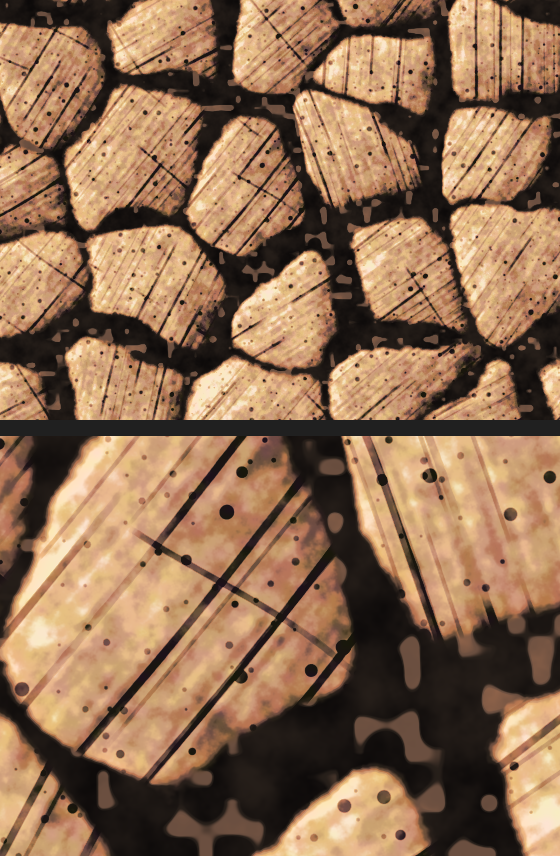
Top, the full canvas; bottom, a detail of the centre.
Reproduce this texture procedurally as a Shadertoy shader.

```glsl
// Packed amber mineral grains with dark gaps, lit rims, scratches and pits.

float hash(vec2 p) {
    vec3 q = fract(p.xyx * vec3(0.1031, 0.1030, 0.0973));
    q += dot(q, q.yzx + 33.33);
    return fract((q.x + q.y) * q.z);
}

vec2 hash2(vec2 p) {
    return vec2(hash(p + 17.3), hash(p + 71.9));
}

float noise(vec2 p) {
    vec2 i = floor(p), f = fract(p);
    f = f * f * (3.0 - 2.0 * f);
    return mix(mix(hash(i), hash(i + vec2(1, 0)), f.x),
               mix(hash(i + vec2(0, 1)), hash(i + vec2(1, 1)), f.x), f.y);
}

float fbm(vec2 p) {
    float sum = 0.0, amp = 0.5;
    for (int i = 0; i < 4; i++) {
        sum += amp * noise(p);
        p = mat2(1.6, 1.2, -1.2, 1.6) * p + 5.7;
        amp *= 0.5;
    }
    return sum / 0.9375;
}

vec2 seedPoint(vec2 cell) {
    return cell + 0.08 + 0.84 * hash2(cell);
}

// Rounded distance to the cell border (x) and direction to it (yz).
vec3 grainBorder(vec2 p, out vec2 id, out vec2 center) {
    vec2 base = floor(p);
    float best = 1e3;
    for (int y = -1; y <= 1; y++)
    for (int x = -1; x <= 1; x++) {
        vec2 cell = base + vec2(x, y), s = seedPoint(cell);
        float d = distance(p, s);
        if (d < best) { best = d; id = cell; center = s; }
    }
    float total = 0.0;
    vec2 dir = vec2(0);
    for (int y = -2; y <= 2; y++)
    for (int x = -2; x <= 2; x++) {
        if (x == 0 && y == 0) continue;
        vec2 s = seedPoint(id + vec2(x, y));
        vec2 n = normalize(s - center);
        float w = exp(-26.0 * dot(0.5 * (s + center) - p, n));
        total += w;
        dir += w * n;
    }
    return vec3(-log(total) / 26.0, dir / total);
}

// Sparse, broken, nearly parallel lines running along x.
float scratches(vec2 p, float spacing, float width, float amount, float blur) {
    p.y = p.y / spacing + 0.25 * noise(p * vec2(1.3, 0.5));
    float row = floor(p.y), r = hash(vec2(row, 9.0));
    float d = abs(fract(p.y) - 0.3 - 0.4 * r) * spacing;
    float broken = smoothstep(0.2, 0.5, noise(vec2(p.x * 3.0, row * 7.0)));
    float present = step(hash(vec2(row, 31.0)), amount);
    return (1.0 - smoothstep(width - blur, width + blur, d)) * broken * present;
}

// Round pits of mixed size, one at most in each square.
float pits(vec2 p, float amount, float blur) {
    vec2 cell = floor(p);
    float radius = 0.06 + 0.13 * hash(cell + 4.0);
    vec2 c = 0.25 + 0.5 * hash2(cell + 50.0);
    float d = distance(fract(p), c);
    return (1.0 - smoothstep(radius - blur, radius + blur, d)) * step(hash(cell), amount);
}

vec3 amber(float t) {
    vec3 c = mix(vec3(0.04, 0.03, 0.03), vec3(0.15, 0.12, 0.10), smoothstep(0.0, 0.15, t));
    c = mix(c, vec3(0.42, 0.31, 0.25), smoothstep(0.15, 0.31, t));
    c = mix(c, vec3(0.71, 0.47, 0.33), smoothstep(0.31, 0.46, t));
    c = mix(c, vec3(0.80, 0.62, 0.47), smoothstep(0.46, 0.61, t));
    c = mix(c, vec3(0.91, 0.74, 0.53), smoothstep(0.61, 0.76, t));
    return mix(c, vec3(0.98, 0.91, 0.80), smoothstep(0.76, 0.95, t));
}

void mainImage(out vec4 fragColor, in vec2 fragCoord) {
    float blur = 3.5 / iResolution.y;
    vec2 p = fragCoord / iResolution.y * 3.5 + vec2(11.3, 6.4);

    // Grain outline with ragged edges and gaps of uneven width
    vec2 id, center;
    vec2 warp = vec2(noise(p * 2.5), noise(p * 2.5 + 40.0)) - 0.5;
    vec3 border = grainBorder(p + 0.14 * warp, id, center);
    float gap = 0.01 + 0.10 * smoothstep(0.35, 0.75, noise(p * 1.7 + 8.0));
    float edge = border.x - gap + 0.05 * (fbm(p * 13.0) - 0.5);
    float inside = smoothstep(-blur, 0.035 + blur, edge);

    // Coordinates along the grain's own cleavage direction
    float angle = mix(0.35, 1.1, hash(id + 3.0)) + 0.9 * step(0.72, hash(id + 8.0));
    float ca = cos(angle), sa = sin(angle);
    vec2 q = mat2(ca, -sa, sa, ca) * (p - center) + 20.0 * hash2(id);

    // Body tone: light falls from the upper left
    vec2 light = vec2(-0.9, 0.44);
    float facing = dot(border.yz, light);
    float tone = 0.65 + 0.12 * (hash(id + 6.0) - 0.5);
    tone += 0.20 * dot(p - center, light);
    tone += 0.30 * (fbm(p * 5.0) - 0.5) + 0.40 * (fbm(p * 24.0) - 0.5);
    tone += 0.24 * (noise(q * vec2(5.0, 40.0)) - 0.5);
    tone += 0.34 * facing * exp(-max(edge, 0.0) / 0.09);
    tone -= 0.10 * exp(-max(edge, 0.0) / 0.04);

    // Scratches, cross cracks and pits
    tone -= 0.42 * scratches(q, 0.20, 0.011, 0.6, blur);
    tone -= 0.20 * scratches(q + 7.0, 0.07, 0.006, 0.45, blur);
    tone -= 0.32 * scratches(q.yx + 3.0, 0.45, 0.009, 0.35, blur);
    tone -= 0.45 * pits(p * 9.0, 0.28, blur * 9.0);
    tone -= 0.28 * pits(p * 17.0 + 5.0, 0.25, blur * 17.0);

    float gapTone = 0.16 * fbm(p * 9.0) + 0.25 * smoothstep(0.72, 0.85, noise(p * 14.0));
    vec3 color = amber(mix(gapTone, clamp(tone, 0.08, 1.0), inside));

    // Orange glow along rims and faint mauve mottling
    float rim = inside * exp(-max(edge, 0.0) / 0.035);
    color *= mix(vec3(1), vec3(1.08, 0.93, 0.72), 0.7 * rim);
    color += inside * 0.07 * (noise(p * 32.0 + 60.0) - 0.5) * vec3(0.3, -0.5, 1.0);
    fragColor = vec4(clamp(color, 0.0, 1.0), 1.0);
}
```
